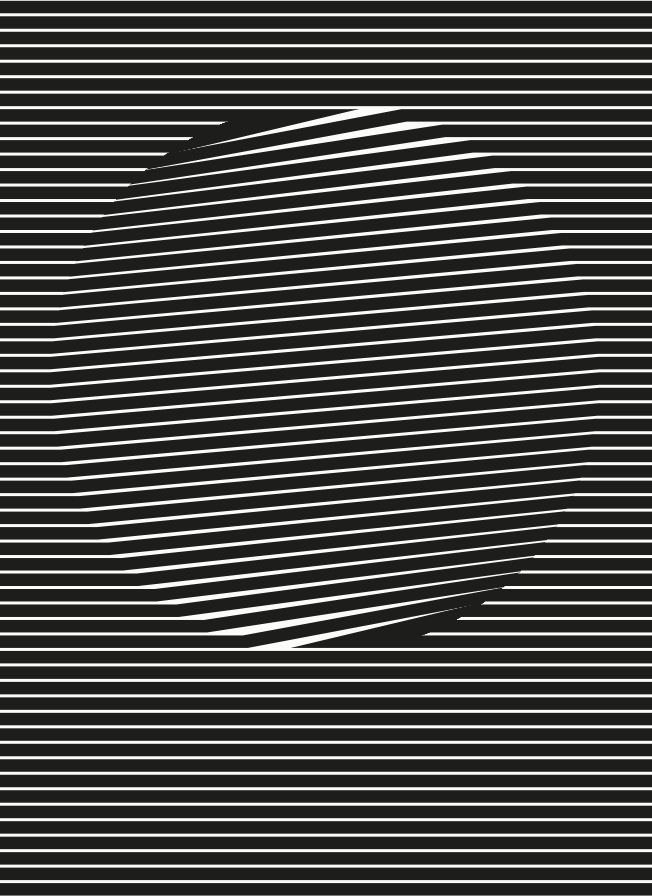
Give the GLSL for this background, as a WebGL 1 fragment shader.

```glsl
precision highp float;
// Fine white rules on near-black, sheared inside a disc into tilted tapering bands.

#define ROWS 57.885      // rule spacings over the canvas height
#define CENTER_X 0.498   // disc center as a share of the width
#define CENTER_ROW 33.43 // height of the disc center, in rows
#define RADIUS 17.757    // disc radius, in rows
#define MIN_CHORD 3.0    // smallest half chord, in rows
#define HALF_WIDTH 0.097 // half thickness of a rule, in rows
#define FLARE 0.45       // spread of the band corners along the rim, in rows
#define SHIFT 3.0        // rows climbed by each band from left to right
#define TOP_ROW 17.5     // highest row touching the disc, from its center
#define BANDS 33

const vec3 INK = vec3(0.112, 0.112, 0.104);
const vec3 PAPER = vec3(0.985, 0.985, 0.98);

uniform vec2 u_resolution;

// Half the width of the disc at height y.
float halfChord(float y) {
  return sqrt(max(RADIUS * RADIUS - y * y, MIN_CHORD * MIN_CHORD));
}

// Height at x of the band edge joining two rows; side is +1 above, -1 below.
float edgeHeight(float x, float leftRow, float rightRow, float side) {
  float x0 = -halfChord(leftRow + side * FLARE);
  float x1 = halfChord(rightRow + side * FLARE);
  return mix(leftRow, rightRow, (x - x0) / (x1 - x0)) + side * HALF_WIDTH;
}

// Inner distance of the horizontal rules, interrupted by the disc.
float ruleDepth(vec2 p) {
  float row = floor(p.y) + 0.5;
  float depth = HALF_WIDTH - abs(p.y - row);
  if (abs(row) < TOP_ROW - 0.25) {
    depth = min(depth, abs(p.x) - halfChord(p.y));
  }
  return depth;
}

// Inner distance of one tilted band, clipped to the rows it connects.
float bandDepth(vec2 p, float rightRow) {
  float leftRow = rightRow - SHIFT;
  float above = edgeHeight(p.x, leftRow, rightRow, 1.0) - p.y;
  float below = p.y - edgeHeight(p.x, leftRow, rightRow, -1.0);
  float clip = min(rightRow + HALF_WIDTH - p.y, p.y - leftRow + HALF_WIDTH);
  return min(min(above, below), clip);
}

void main() {
  // Row units, measured from the disc center.
  float pixel = ROWS / u_resolution.y;
  vec2 p = gl_FragCoord.xy * pixel;
  p -= vec2(CENTER_X * u_resolution.x * pixel, CENTER_ROW);

  float depth = ruleDepth(p);
  for (int i = 0; i < BANDS; i++) {
    depth = max(depth, bandDepth(p, TOP_ROW - float(i)));
  }

  float coverage = clamp(depth / pixel + 0.5, 0.0, 1.0);
  gl_FragColor = vec4(mix(INK, PAPER, coverage), 1.0);
}
```
